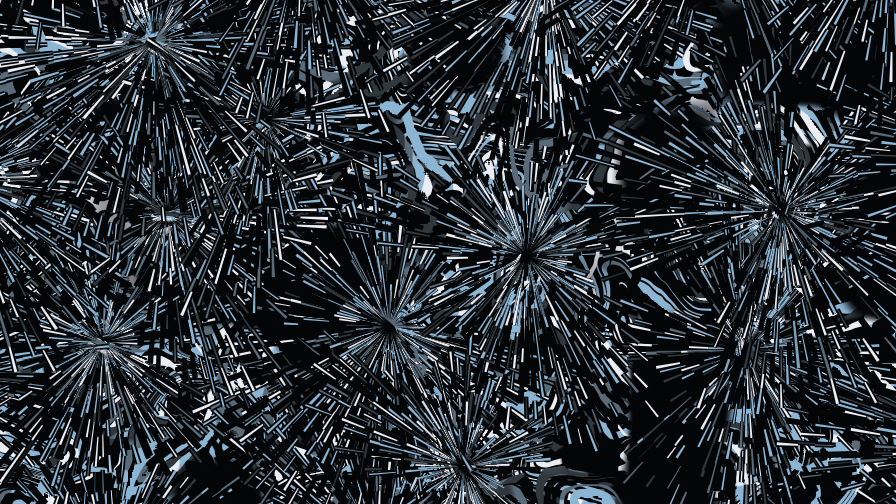
Reproduce this pattern procedurally as a Shadertoy shader.

```glsl
const vec3 BLACK = vec3(.016, .018, .026);

float hash(vec2 p) {
    vec3 q = fract(p.xyx * .1031);
    q += dot(q, q.yzx + 33.33);
    return fract((q.x + q.y) * q.z);
}

float noise(vec2 p) {
    vec2 i = floor(p), f = fract(p);
    f = f * f * f * (f * (f * 6. - 15.) + 10.);
    return mix(mix(hash(i), hash(i + vec2(1, 0)), f.x),
               mix(hash(i + vec2(0, 1)), hash(i + vec2(1, 1)), f.x), f.y);
}

// Paint colour for a value from 0 to 1, returning to black at the end
vec3 ink(float h) {
    vec3 c = mix(BLACK, vec3(.19, .22, .24), smoothstep(.34, .36, h));
    c = mix(c, vec3(.35, .42, .47), smoothstep(.44, .46, h));
    c = mix(c, vec3(.55, .71, .83), smoothstep(.56, .58, h));
    c = mix(c, vec3(.92, .93, .96), smoothstep(.80, .82, h));
    return mix(c, BLACK, smoothstep(.98, 1., h));
}

// Curling brush strokes along the level lines of a warped field
vec3 flowStrokes(vec3 col, vec2 p, float px, float bands, float seed) {
    vec2 q = p + seed;
    q += .17 * vec2(noise(q * 4.), noise(q * 4. + 37.)) - .08;
    q += .07 * vec2(noise(q * 9. + 11.), noise(q * 9. + 53.));
    float v = bands * (noise(q * 4.3) + .35 * noise(q * 9. + 5.) + .012 * noise(p * 60.));
    float slope = max(length(vec2(dFdx(v), dFdy(v))), 1e-4);
    float id = floor(v);

    // Width swells and tapers along each stroke
    float swell = noise(p * 8. + id * 13.7 + seed);
    float w = min(clamp(swell * .95 - .14, 0., .43), .010 * slope / px);
    float cover = clamp((w - abs(fract(v) - .5)) / slope + .5, 0., 1.);
    cover *= smoothstep(.0, .06, w) * clamp(1.8 - slope, 0., 1.);
    float tone = fract(noise(p * 3. + id * 7.3) * 2. + hash(vec2(id, seed)));
    return mix(col, ink(tone), cover);
}

// Straight strokes radiating from a centre; d is the offset from it
vec3 burst(vec3 col, vec2 d, float px, float seed) {
    float r = length(d), turn = atan(d.y, d.x) / 6.2831853 + .5;
    for (int i = 0; i < 3; i++) {
        // Long rays first, then shorter and denser dashes
        float len = i == 0 ? .30 : i == 1 ? .15 : .07;
        float n = i == 0 ? 76. : i == 1 ? 84. : 110.;
        float sector = floor(turn * n);
        float phase = hash(vec2(sector, seed + float(i) * 7.));
        float t = r / len + phase, k = floor(t), f = t - k;
        vec2 id = vec2(sector + 131. * float(i), k * 17. + seed);

        // Uneven fans: the reach depends on the direction
        float mid = ((sector + .5) / n - .5) * 6.2831853;
        float fan = noise(vec2(cos(mid), sin(mid)) * 1.9 + seed * 3.7);
        float reach = min(.46, .06 + .62 * fan);
        if ((k + 1. - phase) * len > reach || hash(id + 3.) < .22) continue;

        float arc = 6.2831853 * r / n;
        float tilt = (hash(id + 41.) - .5) * .35 * (f - .5);
        float side = abs(fract(turn * n) - .5 + tilt) * arc;
        float w = mix(.0013, .0032, hash(id + 9.)) * mix(.55, 1.1, f);
        float ends = min(f - .06, .42 + .5 * hash(id + 23.) - f) * len;
        float cap = clamp(ends / px + .5, 0., 1.) * clamp(arc / px - .4, 0., 1.);

        // Dark edging, then the stroke itself
        float edge = clamp((min(w + .0035, arc * .45) - side) / px + .5, 0., 1.);
        float core = clamp((min(w, arc * .32) - side) / px + .5, 0., 1.);
        col = mix(col, BLACK, edge * cap);
        col = mix(col, ink(hash(id + 67.) * .97), core * cap);
    }
    return col;
}

void mainImage(out vec4 fragColor, in vec2 fragCoord) {
    vec2 p = fragCoord / iResolution.y;
    float px = 1. / iResolution.y;

    // Fine and bold curls, with some areas left dark
    vec3 col = flowStrokes(BLACK, p, px, 27., 3.1);
    col = flowStrokes(col, p, px, 15., 8.6);
    col = mix(BLACK, col, smoothstep(.22, .32, noise(p * 4.5 + 71.)));

    // Bursts scattered on a jittered grid
    vec2 cell = floor(p / .42);
    for (int y = -1; y <= 1; y++)
    for (int x = -1; x <= 1; x++) {
        vec2 c = cell + vec2(x, y) + 20.;
        float seed = floor(hash(c) * 200.);
        vec2 jitter = .15 + .7 * vec2(hash(c + 5.3), hash(c + 9.7));
        vec2 d = p - (c - 20. + jitter) * .42;
        if (dot(d, d) < .22) col = burst(col, d, px, seed);
    }
    fragColor = vec4(col, 1.);
}
```
